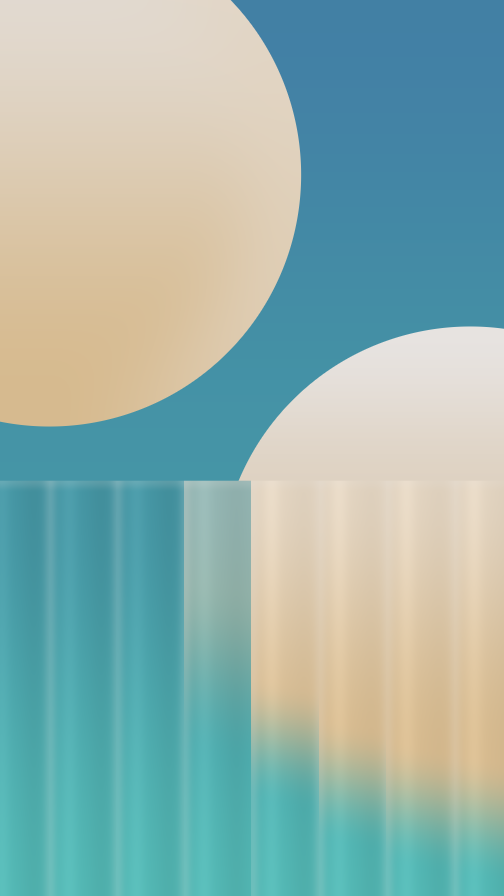
A WebGL 1 fragment shader for this background:

```glsl
precision highp float;

uniform vec2 u_resolution;

const vec3 SAND = vec3(0.84, 0.73, 0.56);
const vec3 CREAM = vec3(0.885, 0.83, 0.755);
const vec3 PEARL = vec3(0.905, 0.89, 0.88);

// Coverage of a disc with an edge one pixel wide
float disc(vec2 p, vec2 center, float radius) {
  return clamp(0.5 - (length(p - center) - radius) * u_resolution.x, 0.0, 1.0);
}

float bump(float x, float center, float width) {
  float d = (x - center) / width;
  return exp(-d * d);
}

vec3 skyColor(float y) {
  return mix(vec3(0.27, 0.585, 0.65), vec3(0.26, 0.5, 0.645),
             smoothstep(0.75, 1.8, y));
}

vec3 largeDisc(vec2 p) {
  vec3 color = mix(SAND, vec3(0.885, 0.855, 0.82), smoothstep(0.98, 1.85, p.y));
  // Pale rim, strongest toward the right
  float rim = smoothstep(0.27, 0.5, length(p - vec2(0.098, 1.431)));
  float side = smoothstep(0.1, 0.55, p.x);
  return mix(color, CREAM, 0.65 * rim * side);
}

vec3 smallDisc(vec2 p) {
  return mix(vec3(0.87, 0.82, 0.755), PEARL, smoothstep(0.78, 1.13, p.y));
}

// Fluted glass: every panel carries its own sand to water fade
vec3 glassColor(vec2 p) {
  float u = (p.x - 0.4988) / 0.1339;
  float panel = floor(u);
  float f = u - panel;

  vec3 water = mix(vec3(0.325, 0.72, 0.705), vec3(0.27, 0.585, 0.64),
                   smoothstep(-0.05, 0.84, p.y));
  vec3 sand = mix(SAND, CREAM, smoothstep(0.28, 0.84, p.y));

  float fadeY = 0.12 + 0.18 * exp(-0.6 * panel) - 0.025 * (f - 0.5);
  float spread = panel < 0.0 ? 0.18 : 0.125;
  float amount = 0.5 * step(-1.0, panel) + 0.5 * step(0.0, panel);
  float cover = amount * smoothstep(fadeY - spread, fadeY + spread, p.y);
  vec3 color = mix(water, sand, cover);

  // Soft body shading, then reflections beside the seams
  color *= 1.0 - 0.045 * bump(f, 0.78, 0.2) * (1.0 - 0.6 * cover);
  color += 0.035 * bump(f, 0.3, 0.13);
  float seam = bump(f, 0.02, 0.09);
  seam += bump(f, 1.02, 0.09) * (1.0 - step(-1.5, panel) * step(panel, -0.5));
  color = mix(color, PEARL, 0.17 * min(seam, 1.0));

  // Thin light along the upper edge
  return mix(color, PEARL, 0.16 * smoothstep(0.8, 0.824, p.y));
}

void main() {
  vec2 p = gl_FragCoord.xy / u_resolution.x;

  vec3 color = skyColor(p.y);
  color = mix(color, largeDisc(p), disc(p, vec2(0.098, 1.431), 0.4995));
  color = mix(color, smallDisc(p), disc(p, vec2(0.933, 0.632), 0.498));

  float glass = clamp(0.5 - (p.y - 0.824) * u_resolution.x, 0.0, 1.0);
  color = mix(color, glassColor(p), glass);

  gl_FragColor = vec4(color, 1.0);
}
```
